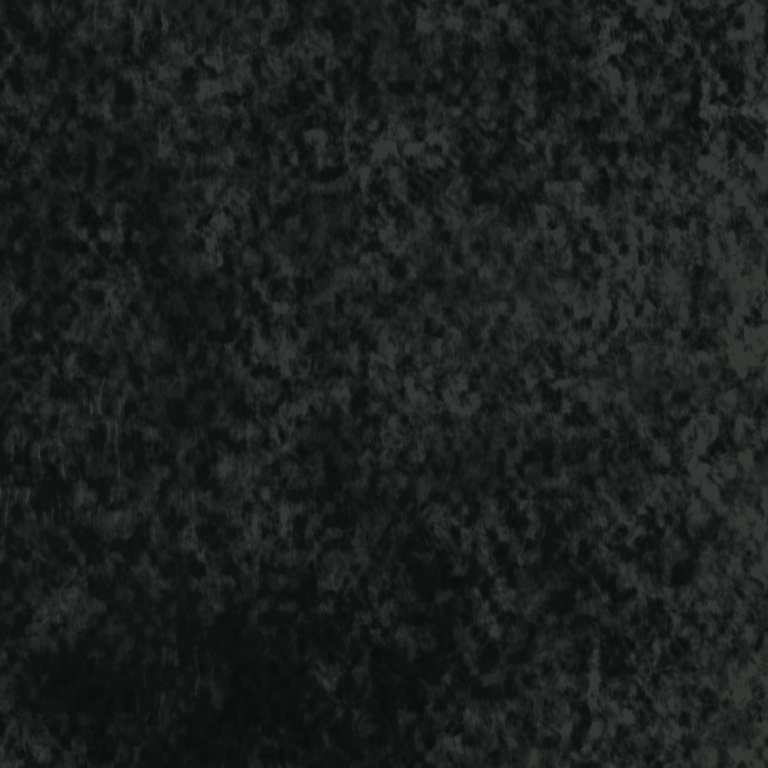
Reproduce this texture procedurally as a three.js fragment shader.

```glsl
// Dark, weathered slate: near-black green-grey with mottled paler grain.
// Layers of warped value noise set the tone, from broad cloudy patches to fine
// crumbly grain; faint upright scratches, pale smears and tints lie on top.

varying vec2 vUv;

const vec3 SHADOW = vec3(0.050, 0.060, 0.054);
const vec3 DARK   = vec3(0.068, 0.079, 0.072);
const vec3 MIDDLE = vec3(0.101, 0.118, 0.111);
const vec3 GREY   = vec3(0.135, 0.151, 0.147);
const vec3 PALE   = vec3(0.200, 0.215, 0.208);
const vec3 WARM_TINT = vec3(0.007, 0.000, -0.006);
const vec3 COOL_TINT = vec3(-0.004, 0.001, 0.004);
const vec3 SMEAR_TINT = vec3(0.065, 0.062, 0.074);

const vec2 CLOUD_SCALE = vec2(3.6, 2.8);
const vec2 PATCH_SCALE = vec2(14.0, 10.0);
const vec2 GRAIN_SCALE = vec2(84.0, 62.0);
const vec2 SCRATCH_SCALE = vec2(190.0, 34.0);
const vec2 SMEAR_SCALE = vec2(24.0, 13.0);

const float BASE_TONE = 0.46;
const float CLOUD_DEPTH = 0.60;
const float PATCH_DEPTH = 0.55;
const float GRAIN_DEPTH = 1.65;
const float SCRATCH_DEPTH = 0.32;

float hash(vec2 p) {
  return fract(sin(dot(p, vec2(127.1, 311.7))) * 43758.5453);
}

float noise(vec2 p) {
  vec2 cell = floor(p);
  vec2 f = fract(p);
  f = f * f * f * (f * (f * 6.0 - 15.0) + 10.0);
  float low = mix(hash(cell), hash(cell + vec2(1.0, 0.0)), f.x);
  float high = mix(hash(cell + vec2(0.0, 1.0)), hash(cell + vec2(1.0, 1.0)), f.x);
  return mix(low, high, f.y);
}

// Three turned octaves of noise, centred on zero
float fbm(vec2 p) {
  const mat2 TURN = mat2(0.8, 0.6, -0.6, 0.8);
  float sum = 0.0;
  float weight = 0.54;
  for (int i = 0; i < 3; i++) {
    sum += weight * (noise(p) - 0.5);
    p = TURN * p * 2.03 + vec2(17.3, 9.1);
    weight *= 0.56;
  }
  return sum;
}

// Broad light: brighter to the upper right, a dark pool low down
float broadLight(vec2 uv) {
  float slope = 0.30 * (uv.x - 0.5) + 0.22 * (uv.y - 0.5);
  vec2 pool = (uv - vec2(0.38, 0.14)) / vec2(0.20, 0.13);
  float edgeGlow = smoothstep(0.92, 1.0, uv.x + 0.08 * fbm(uv * 9.0));
  return slope - 0.32 * exp(-dot(pool, pool)) + 0.18 * edgeGlow;
}

// Tone 0 to 1 passes through the stone colours, dark to pale
vec3 stoneColour(float tone) {
  vec3 colour = mix(SHADOW, DARK, smoothstep(-0.20, 0.20, tone));
  colour = mix(colour, MIDDLE, smoothstep(0.16, 0.48, tone));
  colour = mix(colour, GREY, smoothstep(0.42, 0.70, tone));
  return mix(colour, PALE, smoothstep(0.60, 1.08, tone));
}

void main() {
  vec2 uv = vUv;

  // Bend the grain so that it looks crumbled
  vec2 bend = vec2(fbm(uv * 26.0 + 3.7), fbm(uv * 26.0 + 41.2));
  vec2 warped = uv + 0.012 * bend;

  // Clouds, patches and grain
  float cloud = fbm(uv * CLOUD_SCALE + 5.3);
  float patches = fbm(warped * PATCH_SCALE + 21.0);
  float grain = fbm(warped * GRAIN_SCALE + 60.0);
  float light = broadLight(uv);
  float roughness = clamp(0.95 + 1.1 * patches + 0.8 * light, 0.4, 1.5);
  float tone = BASE_TONE + light + CLOUD_DEPTH * cloud + PATCH_DEPTH * patches
             + GRAIN_DEPTH * roughness * grain;

  // Fine upright scratches, mostly on the left
  float worn = smoothstep(0.75, 0.05, uv.x) * smoothstep(0.35, 0.65, noise(uv * 8.0 + 12.0));
  float scratch = smoothstep(0.66, 0.92, noise(warped * SCRATCH_SCALE));
  tone += SCRATCH_DEPTH * worn * scratch;

  vec3 colour = stoneColour(tone);

  // Faint brown lower right, blue-green elsewhere
  float warmth = 0.55 * (uv.x - uv.y) + 1.2 * fbm(uv * 7.0 + 33.0);
  colour += mix(COOL_TINT, WARM_TINT, smoothstep(-0.45, 0.65, warmth)) * smoothstep(0.1, 0.8, tone);

  // Rare pale lilac smears
  float smear = smoothstep(0.80, 0.97, noise(warped * SMEAR_SCALE + 7.0));
  float smearArea = smoothstep(0.55, 0.75, noise(uv * 4.0 + 2.6));
  colour += SMEAR_TINT * smear * smearArea * clamp(0.7 + 2.0 * grain, 0.0, 1.0);

  gl_FragColor = vec4(colour, 1.0);
}
```
